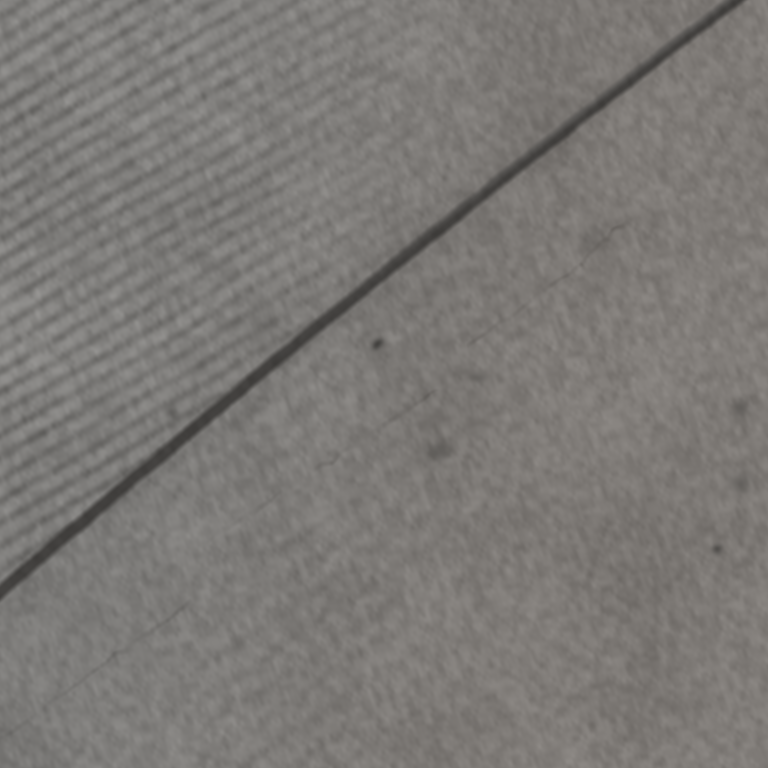
Write a WebGL 2 fragment shader that draws this texture.

```glsl
#version 300 es
precision highp float;

uniform vec2 u_resolution;
out vec4 fragColor;

const vec3 COOL_GREY = vec3(0.492, 0.487, 0.478);
const vec3 WARM_GREY = vec3(0.490, 0.474, 0.459);
const vec3 JOINT_DARK = vec3(0.245, 0.238, 0.230);
const vec3 SPOT_DARK = vec3(0.230, 0.225, 0.215);

// Joint height: start + slope * x + bend * x * x
const vec3 JOINT_CURVE = vec3(0.229, 0.858, -0.055);
const float JOINT_HALF_WIDTH = 0.0078;
const float JOINT_SOFTNESS = 0.0032;

const float GROOVE_SLOPE = 0.58;
const float GROOVE_SPACING = 0.0287;
const float GROOVE_DEPTH = 0.085;
const float LOWER_SLOPE = 0.66;
const float LOWER_SPACING = 0.041;
const float LOWER_DEPTH = 0.042;

const float GRAIN_SCALE = 105.0;
const float GRAIN_STRENGTH = 0.105;
const float MOTTLE_STRENGTH = 0.07;

// Pits and stains: centre, radius, strength
const int SPOT_COUNT = 9;
const vec4 SPOTS[SPOT_COUNT] = vec4[](
  vec4(0.491, 0.552, 0.0075, 0.85), vec4(0.570, 0.411, 0.0150, 0.38),
  vec4(0.622, 0.508, 0.0100, 0.32), vec4(0.937, 0.284, 0.0070, 0.65),
  vec4(0.965, 0.372, 0.0140, 0.34), vec4(0.964, 0.469, 0.0100, 0.36),
  vec4(0.225, 0.463, 0.0070, 0.40), vec4(0.768, 0.690, 0.0160, 0.22),
  vec4(0.330, 0.590, 0.0350, 0.13));

// Hairline cracks: start, end
const int CRACK_COUNT = 4;
const vec4 CRACKS[CRACK_COUNT] = vec4[](
  vec4(0.610, 0.550, 0.755, 0.655), vec4(0.755, 0.655, 0.835, 0.730),
  vec4(0.270, 0.295, 0.570, 0.492), vec4(0.000, 0.040, 0.250, 0.215));

float hash(vec2 cell) {
  uvec2 q = uvec2(ivec2(cell)) * uvec2(1597u, 3812u) + 7919u;
  uint n = (q.x ^ (q.y << 9u)) * 747796u + q.y * 2891u;
  n = (n ^ (n >> 15u)) * 277803u;
  n = (n ^ (n >> 13u)) * 668265u;
  return float((n ^ (n >> 16u)) & 65535u) / 65535.0;
}

float valueNoise(vec2 p) {
  vec2 cell = floor(p), f = fract(p);
  f = f * f * (3.0 - 2.0 * f);
  float low = mix(hash(cell), hash(cell + vec2(1, 0)), f.x);
  float high = mix(hash(cell + vec2(0, 1)), hash(cell + vec2(1, 1)), f.x);
  return mix(low, high, f.y);
}

float fbm(vec2 p) {
  float sum = 0.0, weight = 0.5;
  for (int i = 0; i < 4; i++) {
    sum += weight * valueNoise(p);
    p = mat2(1.6, 1.2, -1.2, 1.6) * p + 17.3;
    weight *= 0.5;
  }
  return sum / 0.9375;
}

float segmentDistance(vec2 p, vec2 a, vec2 b) {
  vec2 ab = b - a;
  return length(p - a - ab * clamp(dot(p - a, ab) / dot(ab, ab), 0.0, 1.0));
}

// Dark parallel lines, broken up along their length
float grooves(vec2 p, float slope, float spacing) {
  float across = p.y - slope * p.x + 0.008 * (valueNoise(p * 9.0) - 0.5);
  float line = pow(0.5 + 0.5 * cos(6.28318 * across / spacing), 1.6);
  float wear = valueNoise(vec2((p.x + slope * p.y) * 32.0, across * 42.0));
  return (line - 0.42) * mix(0.45, 1.35, wear);
}

void main() {
  vec2 uv = gl_FragCoord.xy / u_resolution;
  float pixel = 1.0 / u_resolution.y;
  float jointY = JOINT_CURVE.x + uv.x * (JOINT_CURVE.y + uv.x * JOINT_CURVE.z);
  float jointSlope = JOINT_CURVE.y + 2.0 * JOINT_CURVE.z * uv.x;
  float side = (uv.y - jointY) / sqrt(1.0 + jointSlope * jointSlope);

  // Concrete base with broad stains and slanted grain
  vec3 color = mix(COOL_GREY, WARM_GREY, smoothstep(0.1, 0.8, uv.x - 0.2 * uv.y + 0.1));
  color += MOTTLE_STRENGTH * (fbm(uv * 7.0 + 3.0) - 0.5);
  vec2 grainUv = vec2(uv.x + 0.35 * uv.y, 0.72 * uv.y - 0.15 * uv.x) * GRAIN_SCALE;
  float grain = 0.65 * valueNoise(grainUv) + 0.35 * valueNoise(grainUv * 1.9 + 31.0);
  color += GRAIN_STRENGTH * (grain - 0.5);

  // Grooved slab above, worn slab below
  float upper = smoothstep(-0.004, 0.012, side);
  float upperFade = 1.0 - smoothstep(0.12, 0.72, uv.x);
  float lowerFade = 1.0 - 0.75 * smoothstep(0.15, 0.75, uv.x);
  lowerFade *= smoothstep(0.25, 0.65, fbm(uv * 5.0 + 20.0));
  color -= upper * upperFade * GROOVE_DEPTH * grooves(uv, GROOVE_SLOPE, GROOVE_SPACING);
  color -= (1.0 - upper) * lowerFade * LOWER_DEPTH * grooves(uv, LOWER_SLOPE, LOWER_SPACING);

  // Cracks and pits
  vec2 ragged = uv + 0.007 * (vec2(valueNoise(uv * 60.0), valueNoise(uv * 60.0 + 9.0)) - 0.5);
  for (int i = 0; i < CRACK_COUNT; i++) {
    float d = segmentDistance(ragged, CRACKS[i].xy, CRACKS[i].zw);
    color -= 0.055 * (1.0 - smoothstep(0.0, 0.004 + pixel, d)) * valueNoise(uv * 40.0 + 5.0);
  }
  for (int i = 0; i < SPOT_COUNT; i++) {
    float r = length(ragged - SPOTS[i].xy) / SPOTS[i].z;
    color = mix(color, SPOT_DARK, SPOTS[i].w * exp(-r * r));
  }

  // Joint with soft shadow and a paler upper wall towards the right
  color *= 1.0 - 0.07 * exp(-abs(side) * 55.0);
  float edge = abs(side + 0.002 * (valueNoise(uv * 45.0) - 0.5)) - JOINT_HALF_WIDTH;
  float joint = 1.0 - smoothstep(-JOINT_SOFTNESS - pixel, JOINT_SOFTNESS + pixel, edge);
  float wall = smoothstep(-0.002, 0.006, side) * smoothstep(0.25, 0.8, uv.x);
  vec3 jointColor = JOINT_DARK + 0.09 * wall + 0.04 * (grain - 0.5);
  color = mix(color, jointColor, joint * 0.95);

  fragColor = vec4(color, 1.0);
}
```
